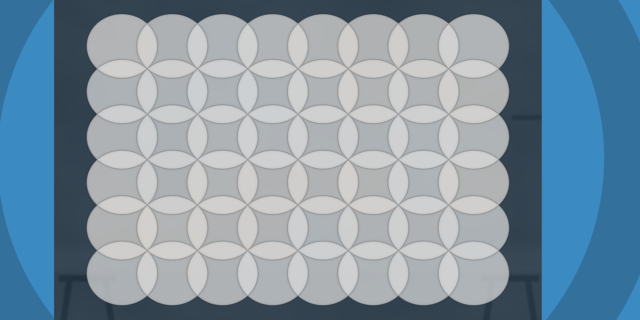
Write a WebGL 1 fragment shader that draws this pattern.

```glsl
precision highp float;
// Grid of translucent overlapping discs on a dark panel, with blue rings at the sides.

uniform vec2 u_resolution;

// Layout: the canvas is 2 units wide and 1 unit high
const vec2 CANVAS = vec2(2.0, 1.0);
const vec2 GRID_COUNT = vec2(8.0, 6.0);
const vec2 GRID_CENTER = vec2(0.931, 0.501);
const vec2 GRID_PITCH = vec2(0.157, 0.142);
const float DISC_RADIUS = 0.7055;      // in cells: diagonal neighbours just touch
const float DISC_ALPHA = 0.745;
const float RIM_WIDTH = 0.011;         // in cells
const float RIM_DARKNESS = 0.16;
const float SHADOW_WIDTH = 0.035;      // in cells
const float SHADOW_DARKNESS = 0.04;
const float DISC_VARIATION = 0.018;
const vec2 PANEL_SPAN = vec2(0.169, 1.693);
const vec2 RING_CENTER = vec2(0.940, 0.505);
const vec2 RING_RADII = vec2(0.948, 1.133);
const float RING_STRETCH = 1.106;

// Colours
const vec3 DISC_COLOR = vec3(0.853, 0.850, 0.845);
const vec3 PANEL_COLOR = vec3(0.200, 0.260, 0.312);
const vec3 LIGHT_BLUE = vec3(0.230, 0.540, 0.760);
const vec3 RING_BLUE = vec3(0.200, 0.440, 0.610);

vec2 hash2(vec2 p) {
  vec2 q = vec2(dot(p, vec2(127.1, 311.7)), dot(p, vec2(269.5, 183.3)));
  return fract(sin(q) * 43758.5) * 2.0 - 1.0;
}

float gradientNoise(vec2 p) {
  vec2 i = floor(p);
  vec2 f = p - i;
  vec2 u = f * f * f * (f * (f * 6.0 - 15.0) + 10.0);
  float a = dot(hash2(i), f);
  float b = dot(hash2(i + vec2(1.0, 0.0)), f - vec2(1.0, 0.0));
  float c = dot(hash2(i + vec2(0.0, 1.0)), f - vec2(0.0, 1.0));
  float d = dot(hash2(i + vec2(1.0, 1.0)), f - vec2(1.0, 1.0));
  return mix(mix(a, b, u.x), mix(c, d, u.x), u.y);
}

// Antialiased coverage of a signed distance
float fill(float dist, float aa) {
  return 1.0 - smoothstep(-0.5 * aa, 0.5 * aa, dist);
}

float box(vec2 p, vec2 halfSize) {
  vec2 d = abs(p) - halfSize;
  return length(max(d, 0.0)) + min(max(d.x, d.y), 0.0);
}

// Trestle with a top bar and two splayed legs
float trestle(vec2 p) {
  float bar = box(p, vec2(0.09, 0.010));
  vec2 leg = vec2(abs(p.x) - 0.055 + 0.15 * p.y, p.y + 0.08);
  return min(bar, box(leg, vec2(0.010, 0.08)));
}

vec3 backdrop(vec2 p, float aa) {
  float r = length((p - RING_CENTER) * vec2(1.0, RING_STRETCH));
  float ring = fill(RING_RADII.x - r, aa) * fill(r - RING_RADII.y, aa);
  return mix(LIGHT_BLUE, RING_BLUE, ring);
}

// Dark, blurred room
vec3 panel(vec2 p) {
  float light = 0.025 * gradientNoise(p * vec2(3.0, 4.0));
  light += 0.010 * gradientNoise(p * vec2(9.0, 14.0) + 7.0);
  light += 0.020 * smoothstep(0.14, 0.16, p.y) * (1.0 - smoothstep(0.20, 0.25, p.y));
  float blur = 0.012;
  light -= 0.055 * fill(trestle(p - vec2(0.273, 0.130)), blur);
  light -= 0.055 * fill(trestle(p - vec2(1.594, 0.130)), blur);
  light -= 0.040 * fill(box(p - vec2(1.660, 0.633), vec2(0.060, 0.008)), blur);
  return PANEL_COLOR + light;
}

// Layers each disc that can reach this point, then darkens the rims
vec3 discs(vec3 base, vec2 p, float aa) {
  vec2 g = (p - GRID_CENTER) / GRID_PITCH + 0.5 * (GRID_COUNT - 1.0);
  vec2 nearest = floor(g + 0.5);
  float cellAa = aa / GRID_PITCH.y;
  float shade = 0.0;
  vec3 color = base;
  for (int j = -1; j <= 1; j++) {
    for (int i = -1; i <= 1; i++) {
      vec2 cell = nearest + vec2(float(i), float(j));
      vec2 inside = step(vec2(-0.5), cell) * step(cell, GRID_COUNT - 0.5);
      float present = inside.x * inside.y;
      float d = length(g - cell) - DISC_RADIUS;
      vec2 h = hash2(cell + 3.0);
      vec3 tint = DISC_VARIATION * (0.4 * h.x + h.y * vec3(-0.6, 0.0, 0.6));
      color = mix(color, DISC_COLOR + tint, DISC_ALPHA * present * fill(d, cellAa));
      float rim = RIM_DARKNESS * fill(abs(d) - RIM_WIDTH, cellAa);
      float shadow = SHADOW_DARKNESS * exp(-d * d / (SHADOW_WIDTH * SHADOW_WIDTH));
      shade = max(shade, present * (rim + shadow));
    }
  }
  return color * (1.0 - shade);
}

void main() {
  vec2 p = gl_FragCoord.xy / u_resolution * CANVAS;
  float aa = 1.5 / u_resolution.y;
  float onPanel = fill(PANEL_SPAN.x - p.x, aa) * fill(p.x - PANEL_SPAN.y, aa);
  vec3 color = mix(backdrop(p, aa), panel(p), onPanel);
  gl_FragColor = vec4(discs(color, p, aa), 1.0);
}
```
